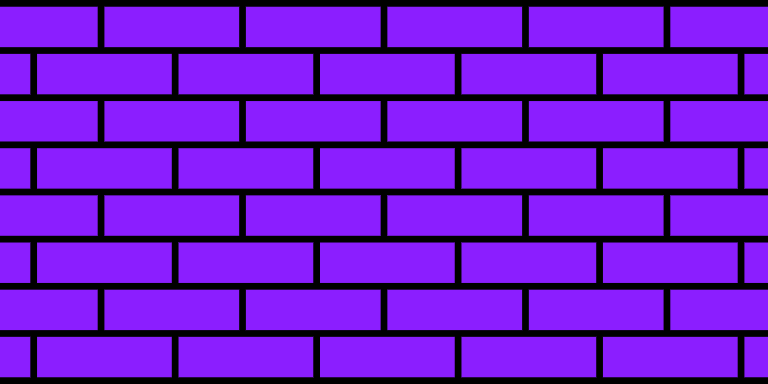
Reproduce this pattern procedurally as a Shadertoy shader.

```glsl
// Flat violet bricks in running bond with black mortar.
// The canvas is 57 joint widths high: eight courses of 7 plus a closing joint.
// Each brick is a repeated box, antialiased by its distance to the edge.

// Signed distance to the nearest brick; p is in joint widths.
float brickDistance(vec2 p) {
    // Courses start at the middle of each horizontal joint.
    p.y -= 0.5;
    float course = floor(p.y / 7.0);

    // Even courses slide left by half a brick length.
    p.x += mod(course, 2.0) < 0.5 ? 10.0 : 0.0;

    // Repeat a 20 x 6 brick in a 21 x 7 cell.
    vec2 cell = vec2(21.0, 7.0);
    vec2 edge = abs(mod(p, cell) - 0.5 * cell) - vec2(10.0, 3.0);
    return max(edge.x, edge.y);
}

void mainImage(out vec4 fragColor, in vec2 fragCoord) {
    // Origin at the bottom centre, one unit per joint width.
    float pixel = 57.0 / iResolution.y;
    vec2 p = (fragCoord - vec2(0.5 * iResolution.x, 0.0)) * pixel;

    // One-pixel edge coverage over black mortar.
    float brick = clamp(0.5 - brickDistance(p) / pixel, 0.0, 1.0);
    fragColor = vec4(vec3(0.547, 0.118, 1.0) * brick, 1.0);
}
```
